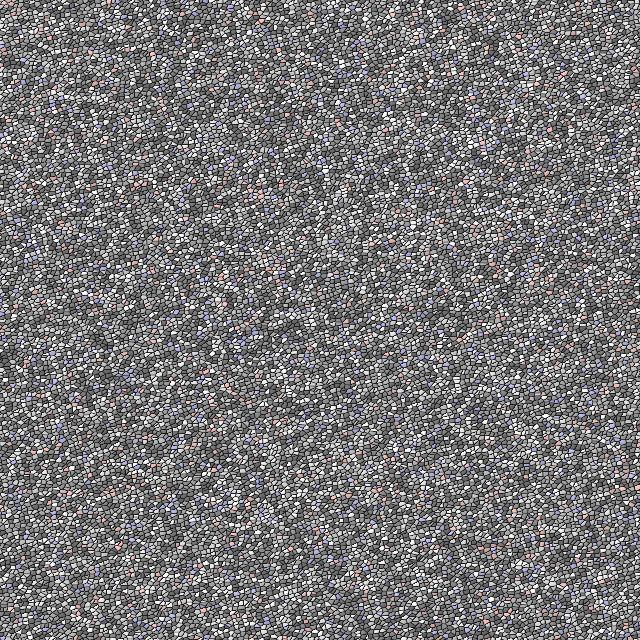
A three.js fragment shader for this texture:

```glsl
varying vec2 vUv;

// Grain layout, in cells across the canvas
const vec2 GRAIN_COUNT = vec2(122.0, 172.0);
const float TILT = 0.3;
const float JITTER = 0.86;

// Shadow gaps, in cell units
const vec2 LIGHT_DIR = vec2(-0.39, 0.92);
const float LIT_GAP = -0.06;
const float SHADED_GAP = 0.23;
const float EDGE_SOFTNESS = 0.14;

// Colours and their shares
const vec3 SHADOW_COLOR = vec3(0.10, 0.10, 0.105);
const float DARK_TONE = 0.39;
const float LIGHT_TONE = 0.98;
const float TONE_SKEW = 1.2;
const float BEVEL = 0.07;
const vec3 BLUE_GRAIN = vec3(0.68, 0.68, 0.87);
const vec3 PINK_GRAIN = vec3(0.89, 0.71, 0.69);
const float BLUE_SHARE = 0.045;
const float PINK_SHARE = 0.04;

vec3 hash3(vec2 p) {
  vec3 q = fract(vec3(p.xyx) * vec3(0.1031, 0.1030, 0.0973));
  q += dot(q, q.yxz + 33.33);
  return fract((q.xxy + q.yzz) * q.zyx);
}

vec2 grainCenter(vec2 cell) {
  return cell + 0.5 + JITTER * (hash3(cell).xy - 0.5);
}

// Cell whose centre lies closest to p
vec2 nearestCell(vec2 p) {
  vec2 home = floor(p);
  vec2 best = home;
  float bestDist = 1e3;
  for (int j = -1; j <= 1; j++) {
    for (int i = -1; i <= 1; i++) {
      vec2 cell = home + vec2(float(i), float(j));
      vec2 toCenter = grainCenter(cell) - p;
      float dist = dot(toCenter, toCenter);
      if (dist < bestDist) {
        bestDist = dist;
        best = cell;
      }
    }
  }
  return best;
}

// Distance to the grain outline, with wider gaps on the side away from light
float grainInset(vec2 p, vec2 cell) {
  vec2 center = grainCenter(cell);
  float inset = 1e3;
  for (int j = -2; j <= 2; j++) {
    for (int i = -2; i <= 2; i++) {
      if (i == 0 && j == 0) continue;
      vec2 other = grainCenter(cell + vec2(float(i), float(j)));
      vec2 normal = normalize(other - center);
      float border = dot(0.5 * (center + other) - p, normal);
      float shade = 0.5 - 0.5 * dot(normal, LIGHT_DIR);
      inset = min(inset, border - mix(LIT_GAP, SHADED_GAP, shade));
    }
  }
  return inset;
}

// Grey stones with a few blue and pink ones
vec3 grainColor(vec2 cell) {
  vec3 rnd = hash3(cell + 417.0);
  vec3 color = vec3(mix(DARK_TONE, LIGHT_TONE, pow(rnd.x, TONE_SKEW)));
  float tintScale = mix(0.9, 1.1, rnd.z);
  if (rnd.y < BLUE_SHARE) color = BLUE_GRAIN * tintScale;
  else if (rnd.y > 1.0 - PINK_SHARE) color = PINK_GRAIN * tintScale;
  return color;
}

void main() {
  // Tilted, flattened cell space
  float c = cos(TILT);
  float s = sin(TILT);
  vec2 p = mat2(c, -s, s, c) * (vUv - 0.5) * GRAIN_COUNT + 256.0;

  vec2 cell = nearestCell(p);
  float cover = smoothstep(-EDGE_SOFTNESS, EDGE_SOFTNESS, grainInset(p, cell));

  // Bevel towards the light, then the shadow gaps
  vec3 color = grainColor(cell);
  color += BEVEL * dot(p - grainCenter(cell), LIGHT_DIR);
  gl_FragColor = vec4(mix(SHADOW_COLOR, color, cover), 1.0);
}
```
